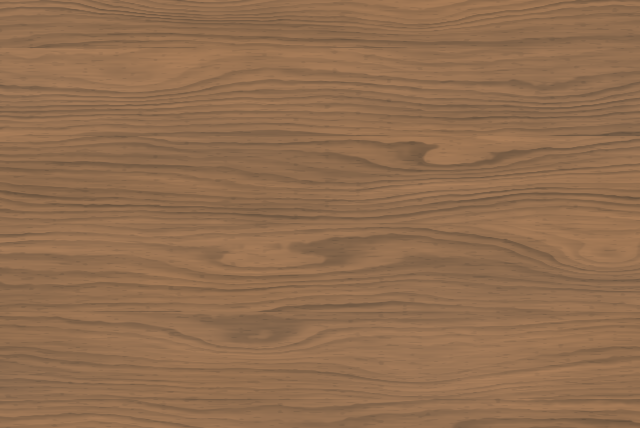
This texture is drawn by a WebGL 1 fragment shader. Its source:

```glsl
precision highp float;
// Brown walnut veneer: horizontal planks with wavy rings, cathedral loops and pores.
uniform vec2 u_resolution;

float hash(vec2 p) {
  return fract(sin(dot(p, vec2(127.1, 311.7))) * 43758.5453);
}

float noise(vec2 p) {
  vec2 i = floor(p), f = fract(p);
  f = f * f * (3.0 - 2.0 * f);
  return mix(mix(hash(i), hash(i + vec2(1.0, 0.0)), f.x),
             mix(hash(i + vec2(0.0, 1.0)), hash(i + 1.0), f.x), f.y);
}

// Height across the grain; its contours are the growth rings.
float grainField(vec2 p, float plank) {
  vec2 seed = vec2(plank * 17.3, plank * 5.7);
  float g = p.y;
  g += 0.065 * (noise(p * vec2(1.9, 5.0) + seed) - 0.5);
  g += 0.022 * (noise(p * vec2(5.0, 14.0) + seed + 31.0) - 0.5);
  g += 0.006 * (noise(p * vec2(16.0, 40.0) + seed + 57.0) - 0.5);
  g += 0.0025 * (noise(p * vec2(60.0, 90.0)) - 0.5);
  // Long bumps that close the rings into cathedral loops
  for (int i = 0; i < 2; i++) {
    vec2 id = vec2(plank + 3.0, float(i) + 0.5);
    vec2 centre = vec2(0.75 * (float(i) + hash(id)),
                       0.067 + 0.205 * (plank + 0.3 + 0.4 * hash(id + 9.0)));
    vec2 radius = vec2(mix(0.12, 0.32, hash(id + 4.0)), 0.042);
    vec2 d = (p - centre) / radius;
    g += mix(0.025, 0.065, hash(id + 6.0)) * exp(-dot(d, d));
  }
  return g;
}

// Each ring darkens slowly, then ends at a crisp edge.
float ringLines(float g, float x, float plank) {
  float r = g * 50.0 + 1.3 * noise(vec2(g * 17.0, plank));
  float s = fract(r);
  float line = smoothstep(0.25, 0.82, s) * (1.0 - smoothstep(0.86, 1.0, s));
  float strength = mix(0.15, 1.0, hash(vec2(floor(r), plank)));
  return line * strength * mix(0.5, 1.35, noise(vec2(x * 3.5, floor(r) * 7.3)));
}

void main() {
  vec2 p = gl_FragCoord.xy / u_resolution.y;
  float row = (p.y - 0.067) / 0.205;
  float plank = floor(row);
  float g = grainField(p, plank);

  // Broad tone, streaks along the grain, fine fibres
  float tone = noise(vec2(p.x * 1.8, g * 17.0) + plank * 13.0);
  float streak = noise(vec2(p.x * 5.0, g * 95.0) + 71.0);
  float fibre = noise(vec2(p.x * 22.0, p.y * 210.0 + g * 60.0));
  float pores = smoothstep(0.72, 0.95, noise(vec2(p.x * 55.0, p.y * 240.0 + g * 80.0) + 19.0));

  float light = 0.79 - 0.56 * ringLines(g, p.x, plank);
  light += 0.40 * (tone - 0.5) + 0.24 * (streak - 0.5) + 0.20 * (fibre - 0.5);
  light -= 0.20 * pores;

  // Faint joints between planks
  float seam = abs(fract(row + 0.5) - 0.5) * 0.205;
  light -= 0.18 * (1.0 - smoothstep(0.0005, 0.003, seam)) * noise(vec2(p.x * 6.0, plank));

  vec3 darkWood = vec3(0.435, 0.340, 0.255);
  vec3 lightWood = vec3(0.645, 0.480, 0.342);
  vec3 color = mix(darkWood, lightWood, clamp(light, -0.15, 1.1));
  // Slight warm shift between areas
  color += vec3(0.010, 0.0, -0.010) * (noise(p * vec2(2.0, 9.0) + 43.0) - 0.5);
  gl_FragColor = vec4(color, 1.0);
}
```
